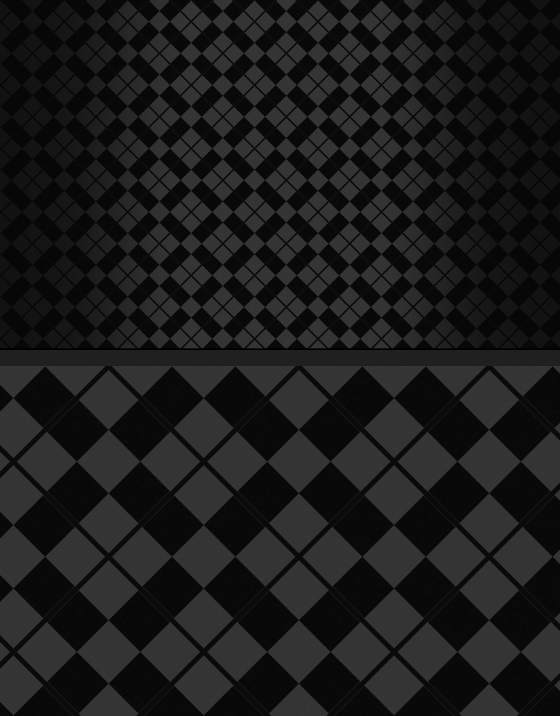
Top, the full canvas; bottom, a detail of the centre.
Reproduce this pattern procedurally as a WebGL 1 fragment shader.

```glsl
precision highp float;

uniform vec2 u_resolution;

// Soft step of half-width aa around an edge
vec2 softEdge(vec2 d, float aa) {
  return smoothstep(-aa, aa, d);
}

float hash(vec2 p) {
  return fract(sin(dot(p, vec2(41.3, 289.1))) * 4375.5);
}

// Spotlight: bright middle, dim left and right sides
float spotlight(vec2 p) {
  float side = abs(p.x + 0.005) + 0.06 * p.y * p.y;
  float core = 1.0 - smoothstep(0.26, 0.63, side);
  float rim = 1.0 - smoothstep(0.5, 0.8, side);
  return 0.34 + 0.54 * core + 0.12 * rim;
}

void main() {
  // Height is one unit, origin at the canvas centre
  vec2 p = (gl_FragCoord.xy - 0.5 * u_resolution) / u_resolution.y;
  float period = 0.18125;

  // Diagonal coordinates: stitch lines fall on the integers
  vec2 q = p - vec2(0.018, -0.015);
  vec2 diagonal = vec2(q.x + q.y, q.x - q.y) / period;
  float aa = 0.85 / (u_resolution.y * period);

  vec2 fromCentre = abs(fract(diagonal) - 0.5);
  vec2 toLine = 0.5 - fromCentre;

  // Three by three checks per cell, dark along the four sides
  vec2 middle = softEdge(1.0 / 6.0 - fromCentre, aa);
  float check = middle.x + middle.y - 2.0 * middle.x * middle.y;

  // Narrow dim seam between the dark checks and the lines
  float nearest = min(toLine.x, toLine.y);
  float seam = 1.0 - smoothstep(0.026 - aa, 0.026 + aa, nearest);
  check *= 1.0 - 0.3 * seam;

  vec2 stroke = 1.0 - softEdge(toLine - 0.018, aa);
  float line = max(stroke.x, stroke.y);

  // Faint grain in the cloth
  float grain = hash(floor(p * 320.0)) - 0.5;
  float light = spotlight(p);
  float grey = 0.205 * light + 0.006 * grain;
  float black = 0.022 + 0.012 * light + 0.008 * grain;

  float shade = mix(grey, black, check);
  shade = mix(shade, 0.022 + 0.018 * light, line);

  // Dark hem along the bottom
  shade *= smoothstep(-0.4965, -0.4945, p.y);
  gl_FragColor = vec4(vec3(shade), 1.0);
}
```
